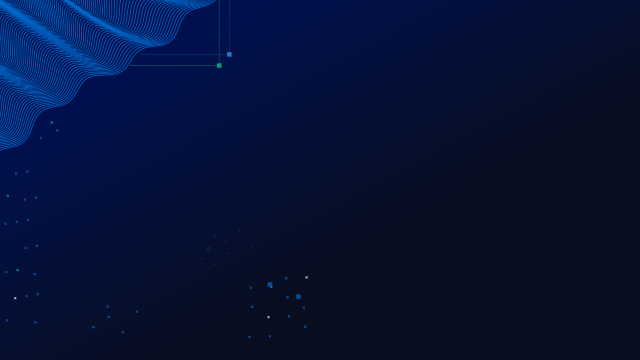
A Shadertoy shader for this background:

```glsl
// Dark navy gradient with a folded mesh of blue lines, thin circuit traces and scattered square dots.

const vec3 NAVY  = vec3(0.000, 0.064, 0.310);
const vec3 NIGHT = vec3(0.031, 0.055, 0.125);
const vec3 AZURE = vec3(0.000, 0.410, 0.800);
const vec3 BLUE  = vec3(0.040, 0.340, 0.680);
const vec3 GREEN = vec3(0.060, 0.600, 0.470);
const vec3 PALE  = vec3(0.700, 0.760, 0.860);

float hash(float n) {
    return fract(sin(n * 12.9898) * 43758.547);
}

// Smooth coverage of a shape with signed distance d.
float cover(float d, float px) {
    return clamp(0.5 - d / px, 0.0, 1.0);
}

float boxDist(vec2 p, vec2 halfSize) {
    vec2 d = abs(p) - halfSize;
    return max(d.x, d.y);
}

float square(vec2 p, vec2 center, float halfSize, float px) {
    return cover(boxDist(p - center, vec2(halfSize)), px);
}

// Height of one mesh line: depth 0 is the outer rim, larger depths lean and fold.
float meshHeight(float u, float depth) {
    float lean = depth * (0.127 + 0.139 * smoothstep(0.28, 0.51, u));
    float ripple = -(0.0139 + 0.042 * depth) * cos(38.4 * (u + lean - 0.0625));
    float swell = 0.0139 * cos(10.85 * (u - 0.231));
    return 0.347 * depth - 0.0116 + ripple + swell;
}

// Combined coverage of all mesh lines, in axes that follow the outer rim.
float mesh(vec2 p, float px) {
    if (p.x > 0.62 || p.y > 0.46) return 0.0;
    vec2 along = vec2(0.814, -0.581);
    vec2 inward = vec2(-0.581, -0.814);
    vec2 q = p - vec2(0.0, 0.405);
    float u = dot(q, along);
    float v = dot(q, inward);
    float gap = 1.0;
    for (int i = 0; i < 66; i++) {
        float depth = float(i) / 55.0;
        float h = meshHeight(u, depth);
        float slope = (meshHeight(u + 0.002, depth) - h) / 0.002;
        float d = abs(v - h) / sqrt(1.0 + slope * slope);
        gap *= 1.0 - 0.9 * cover(d - 0.00115, px);
    }
    return 1.0 - gap;
}

// A line running right from startX to the corner, then up to the top edge.
float trace(vec2 p, float startX, vec2 corner, float px) {
    float w = 0.0009;
    vec2 flatMid = vec2(0.5 * (startX + corner.x), corner.y);
    vec2 riseMid = vec2(corner.x, 0.5 * corner.y);
    float across = boxDist(p - flatMid, vec2(0.5 * (corner.x - startX), w));
    float rise = boxDist(p - riseMid, vec2(w, 0.5 * corner.y + 0.01));
    return cover(min(across, rise), px);
}

// Evenly spread square dots inside a rectangle, a few of them pale or green.
vec3 scatter(vec3 col, vec2 p, vec2 lo, vec2 hi, int count, float seed, float alpha, float px) {
    for (int i = 0; i < count; i++) {
        float n = float(i) + 1.0;
        vec2 center = mix(lo, hi, fract(seed + n * vec2(0.7549, 0.5698)));
        float pick = hash(n + seed * 17.0);
        vec3 tint = pick > 0.93 ? PALE : (pick > 0.86 ? GREEN : BLUE);
        col = mix(col, tint, alpha * square(p, center, 0.0029, px));
    }
    return col;
}

void mainImage(out vec4 fragColor, in vec2 fragCoord) {
    // Units of canvas height, measured down from the top left.
    float px = 1.0 / iResolution.y;
    vec2 p = vec2(fragCoord.x, iResolution.y - fragCoord.y) * px;

    // Diagonal gradient
    float t = dot(p, vec2(0.475, 0.88));
    vec3 col = mix(NAVY, NIGHT, clamp((t - 0.33) / 0.78, 0.0, 1.0));

    // Circuit traces and their end squares
    vec2 greenEnd = vec2(0.609, 0.182);
    vec2 blueEnd = vec2(0.637, 0.151);
    col = mix(col, GREEN, 0.48 * trace(p, 0.36, greenEnd, px));
    col = mix(col, BLUE, 0.48 * trace(p, 0.39, blueEnd, px));
    col = mix(col, GREEN, square(p, greenEnd, 0.0062, px));
    col = mix(col, vec3(0.13, 0.47, 0.78), square(p, blueEnd, 0.0062, px));

    // Folded line mesh
    col = mix(col, AZURE, mesh(p, px));

    // Dot clusters
    col = scatter(col, p, vec2(0.11, 0.34), vec2(0.17, 0.39), 3, 0.30, 0.8, px);
    col = scatter(col, p, vec2(0.00, 0.43), vec2(0.11, 0.91), 18, 0.12, 0.85, px);
    col = scatter(col, p, vec2(0.25, 0.84), vec2(0.41, 0.94), 5, 0.55, 0.85, px);
    col = scatter(col, p, vec2(0.66, 0.75), vec2(0.86, 0.94), 12, 0.41, 0.85, px);
    col = scatter(col, p, vec2(0.56, 0.64), vec2(0.70, 0.75), 7, 0.73, 0.25, px);

    // Larger squares
    col = mix(col, BLUE, 0.85 * square(p, vec2(0.750, 0.790), 0.0062, px));
    col = mix(col, BLUE, 0.85 * square(p, vec2(0.829, 0.824), 0.0062, px));
    col = mix(col, BLUE, 0.20 * square(p, vec2(0.580, 0.691), 0.0062, px));

    fragColor = vec4(col, 1.0);
}
```
